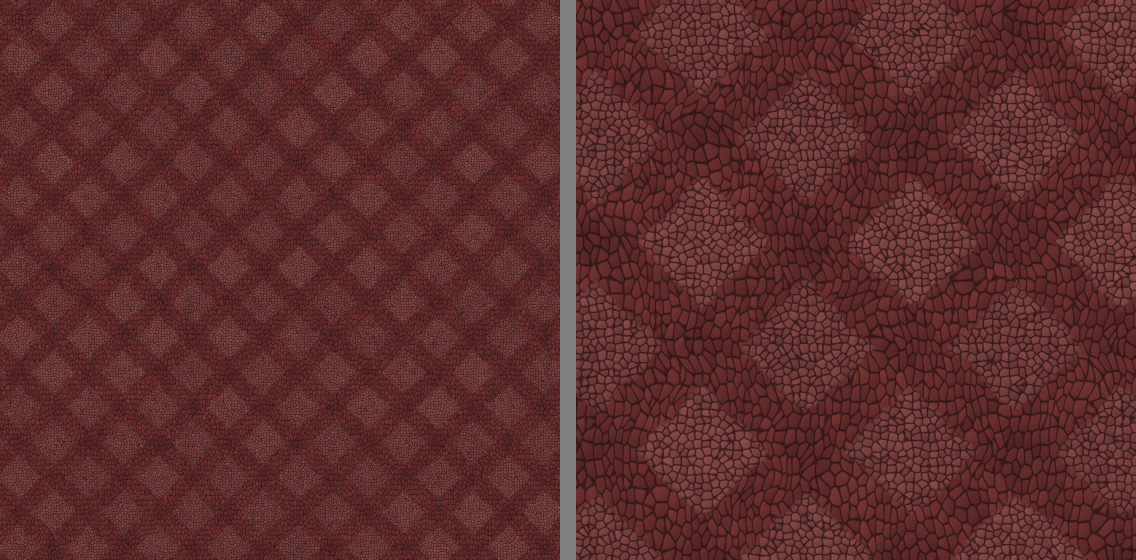
Left, the full canvas; right, a detail of the centre.
A WebGL 1 fragment shader for this pattern:

```glsl
precision highp float;

uniform vec2 u_resolution;

const float REPEATS = 8.0;                    // diamonds per side, plus a staggered set
const vec2 LATTICE_OFFSET = vec2(0.765, 0.68);
const float DIAMOND_HALF = 0.315;             // half diagonal, in repeats
const float EDGE_SOFT = 0.022;
const float EDGE_RAGGED = 0.05;
const vec2 PEBBLE_CELLS = vec2(208.0, 208.0); // round grain inside diamonds
const vec2 TUFT_CELLS = vec2(190.0, 112.0);   // elongated grain on the bands
const float TUFT_LEAN = 0.009;
const float RELIEF = 0.17;
const float CROSSING_SHADE = 0.10;
const float DIAMOND_VARIATION = 0.07;
const float MOTTLE = 0.12;
const vec3 DIAMOND_COLOR = vec3(0.475, 0.255, 0.238);
const vec3 BAND_COLOR = vec3(0.405, 0.180, 0.168);
const vec3 CRACK_COLOR = vec3(0.165, 0.082, 0.076);
const vec2 LIGHT_DIR = vec2(-0.6, 0.8);

float hash(vec2 p) {
  vec3 q = fract(vec3(p.xyx) * vec3(0.1031, 0.1030, 0.0973));
  q += dot(q, q.yzx + 33.33);
  return fract((q.x + q.y) * q.z);
}

// Value noise that wraps after a whole number of cells
float wrapNoise(vec2 uv, vec2 cells) {
  vec2 p = uv * cells;
  vec2 i = floor(p);
  vec2 f = fract(p);
  f = f * f * (3.0 - 2.0 * f);
  vec2 lo = mod(i, cells);
  vec2 hi = mod(i + 1.0, cells);
  return mix(mix(hash(lo), hash(vec2(hi.x, lo.y)), f.x),
             mix(hash(vec2(lo.x, hi.y)), hash(hi), f.x), f.y);
}

// Wrapping cellular grain: xy = offset from grain centre, z = gap to border, w = grain id
vec4 grain(vec2 uv, vec2 cells) {
  vec2 p = uv * cells;
  vec2 i = floor(p);
  vec2 f = fract(p);
  float nearest = 8.0;
  float second = 8.0;
  vec2 offset = vec2(0.0);
  float id = 0.0;
  for (int y = -1; y <= 1; y++) {
    for (int x = -1; x <= 1; x++) {
      vec2 cell = vec2(float(x), float(y));
      vec2 key = mod(i + cell, cells);
      vec2 jitter = vec2(hash(key + 17.0), hash(key + 431.0));
      vec2 d = f - cell - 0.1 - 0.8 * jitter;
      float len = length(d);
      if (len < nearest) {
        second = nearest;
        nearest = len;
        offset = d;
        id = hash(key + 83.0);
      } else {
        second = min(second, len);
      }
    }
  }
  return vec4(offset, second - nearest, id);
}

vec3 shadeGrain(vec4 g, vec3 base, float crackWidth) {
  float lit = 1.0 + RELIEF * dot(g.xy, LIGHT_DIR) + 0.16 * (g.w - 0.5);
  float crack = 1.0 - smoothstep(0.02, crackWidth, g.z);
  return mix(base * lit, CRACK_COLOR, 0.85 * crack);
}

vec3 carpet(vec2 uv) {
  // Diagonal lattice: every integer point is the centre of a diamond
  vec2 p = uv * REPEATS - LATTICE_OFFSET;
  vec2 diag = vec2(p.x + p.y, p.x - p.y);
  vec2 id = floor(diag + 0.5);
  vec2 local = abs(diag - id);
  vec2 key = mod(vec2(id.x + id.y, id.x - id.y) * 0.5, REPEATS);

  // Grain of both weaves; tufts lean in drifting directions
  vec4 pebble = grain(uv, PEBBLE_CELLS);
  float lean = TUFT_LEAN * (wrapNoise(uv, vec2(38.0, 52.0)) - 0.5);
  vec4 tuft = grain(uv + vec2(lean, 0.0), TUFT_CELLS);

  // Frayed diamond outline
  float fray = wrapNoise(uv + 0.37, vec2(96.0)) - 0.5 + 0.4 * (pebble.w - 0.5);
  float dist = max(local.x, local.y) - DIAMOND_HALF + EDGE_RAGGED * fray;
  float inside = 1.0 - smoothstep(-EDGE_SOFT, EDGE_SOFT, dist);

  // Tone changes between repeats, along the bands and where bands cross
  float tone = 1.0 + DIAMOND_VARIATION * (hash(key + 5.0) - 0.5);
  float wear = 1.0 + MOTTLE * (wrapNoise(uv, vec2(44.0)) - 0.5);
  float crossing = smoothstep(0.26, 0.44, min(local.x, local.y));

  vec3 diamond = shadeGrain(pebble, DIAMOND_COLOR * tone, 0.28);
  vec3 band = shadeGrain(tuft, BAND_COLOR * wear, 0.24);
  band *= 1.0 - CROSSING_SHADE * crossing;
  return mix(band, diamond, inside);
}

void main() {
  // Four samples per pixel keep the fine grain smooth
  vec3 color = vec3(0.0);
  for (int y = 0; y < 2; y++) {
    for (int x = 0; x < 2; x++) {
      vec2 sub = (vec2(float(x), float(y)) - 0.5) * 0.5;
      color += carpet((gl_FragCoord.xy + sub) / u_resolution);
    }
  }
  gl_FragColor = vec4(color * 0.25, 1.0);
}
```
